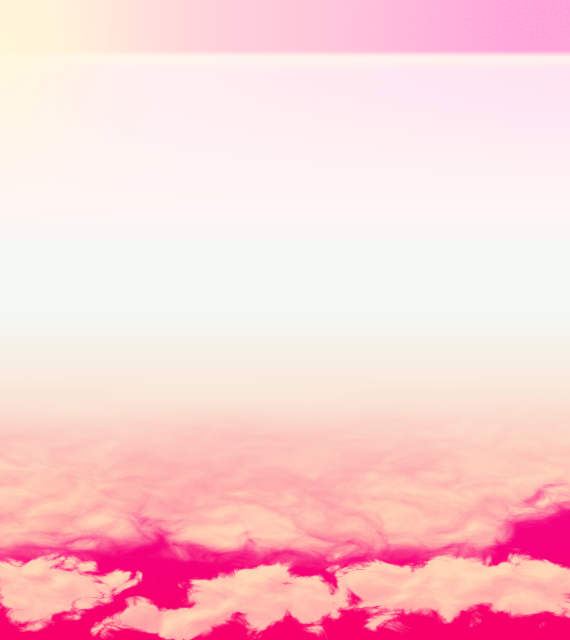
Reproduce this background procedurally as a Shadertoy shader.

```glsl
// Pale pink sky fading through haze into peach clouds over a magenta depth.

vec2 hashGradient(vec2 cell) {
    vec3 h = fract(vec3(cell.xyx) * vec3(0.1031, 0.103, 0.0973));
    h += dot(h, h.yzx + 33.33);
    float angle = 6.2832 * fract((h.x + h.y) * h.z);
    return vec2(cos(angle), sin(angle));
}

float gradientNoise(vec2 p) {
    vec2 i = floor(p), f = fract(p);
    vec2 u = f * f * f * (f * (f * 6.0 - 15.0) + 10.0);
    vec2 e = vec2(0.0, 1.0);
    float low = mix(dot(hashGradient(i), f),
                    dot(hashGradient(i + e.yx), f - e.yx), u.x);
    float high = mix(dot(hashGradient(i + e), f - e),
                     dot(hashGradient(i + 1.0), f - 1.0), u.x);
    return mix(low, high, u.y);
}

// Rounded lobes separated by creases, averaging about 0.4
float billow(vec2 p) {
    float sum = 0.0, amplitude = 1.0;
    for (int i = 0; i < 6; i++) {
        sum += amplitude * abs(gradientNoise(p));
        p = mat2(1.6, 1.2, -1.2, 1.6) * p + 7.3;
        amplitude *= 0.52;
    }
    return sum;
}

// One at the centre of an ellipse, zero on its rim
float mound(vec2 p, vec2 center, vec2 radius) {
    return 1.0 - length((p - center) / radius);
}

vec3 skyColor(vec2 uv) {
    float y = uv.y;
    vec3 color = mix(vec3(0.99, 0.70, 0.69), vec3(0.99, 0.83, 0.77), smoothstep(0.14, 0.29, y));
    color = mix(color, vec3(0.975, 0.92, 0.87), smoothstep(0.26, 0.43, y));
    color = mix(color, vec3(0.955, 0.975, 0.965), smoothstep(0.39, 0.54, y));
    color = mix(color, vec3(1.0, 0.96, 0.955), smoothstep(0.57, 0.70, y));

    // Upper tint: cream at the left, pink at the right
    vec3 blush = mix(vec3(1.0, 0.95, 0.94), vec3(1.0, 0.89, 0.95), uv.x);
    color = mix(color, blush, smoothstep(0.66, 0.90, y));
    color = mix(color, vec3(1.0, 0.98, 0.92), 0.7 * smoothstep(0.885, 0.915, y));
    vec3 band = mix(vec3(1.0, 0.95, 0.86), vec3(1.0, 0.80, 0.86), smoothstep(0.0, 0.52, uv.x));
    band = mix(band, vec3(1.0, 0.65, 0.86), smoothstep(0.45, 1.0, uv.x));
    color = mix(color, band, smoothstep(0.909, 0.923, y));
    return mix(color, vec3(1.0, 0.97, 0.85), 0.7 * exp(-dot(uv - vec2(0.0, 0.91), uv - vec2(0.0, 0.91)) * 45.0));
}

void mainImage(out vec4 fragColor, in vec2 fragCoord) {
    vec2 uv = fragCoord / iResolution.xy;
    vec3 color = skyColor(uv);

    if (uv.y < 0.48) {
        vec3 shade = vec3(0.99, 0.57, 0.63), light = vec3(1.0, 0.84, 0.71);
        vec2 q = vec2(uv.x * 8.0, uv.y * (13.0 + 14.0 * uv.y));
        q += 0.25 * vec2(gradientNoise(q * 1.7), gradientNoise(q * 1.7 + 31.0));
        float puff = billow(q);
        float relief = puff - billow(q + vec2(-0.08, 0.22));

        // Distant bank: sunlit swells melting into the haze
        float swell = max(mound(uv, vec2(0.44, 0.185), vec2(0.12, 0.045)),
                          mound(uv, vec2(0.73, 0.215), vec2(0.15, 0.06)));
        swell = max(swell, mound(uv, vec2(0.07, 0.23), vec2(0.19, 0.07)));
        swell = max(swell, mound(uv, vec2(0.92, 0.28), vec2(0.20, 0.08)));
        float sunlit = smoothstep(-0.25, 0.6, swell + (puff - 0.4) * 0.9);
        float bankLight = clamp(0.22 + 0.5 * sunlit + 0.75 * relief, 0.0, 1.0);
        vec3 bank = mix(shade, light, bankLight);
        color = mix(color, bank, 0.9 * (1.0 - smoothstep(0.16, 0.40, uv.y)));
        float veil = gradientNoise(q * vec2(0.5, 0.8) + 4.0);
        color += vec3(0.0, 0.05, 0.035) * veil * (1.0 - smoothstep(0.30, 0.44, uv.y));

        // Magenta depth showing below the bank and through its gaps
        float edge = 0.115 + 0.085 * smoothstep(0.80, 0.98, uv.x)
                   + 0.035 * exp(-pow((uv.x - 0.26) / 0.09, 2.0));
        float bankCover = smoothstep(-0.025, 0.045, uv.y - edge + (puff - 0.4) * 0.08);
        vec3 depth = mix(vec3(0.97, 0.0, 0.41), vec3(0.96, 0.01, 0.50), smoothstep(0.0, 0.2, uv.y));
        color = mix(depth, color, bankCover);

        // Near clouds with crisp, bright crowns
        float cloud = max(mound(uv, vec2(0.08, 0.085), vec2(0.19, 0.055)),
                          mound(uv, vec2(0.45, 0.07), vec2(0.19, 0.058)));
        cloud = max(cloud, mound(uv, vec2(0.30, 0.03), vec2(0.14, 0.03)));
        cloud = max(cloud, mound(uv, vec2(0.74, 0.083), vec2(0.25, 0.057)));
        cloud = max(cloud, mound(uv, vec2(0.92, 0.072), vec2(0.15, 0.045)));
        cloud += (puff - 0.4) * 1.3;
        float cover = smoothstep(0.0, 0.28, cloud);
        float crown = smoothstep(0.02, 0.12, uv.y);
        float cloudLight = clamp(0.38 + 0.32 * crown + 0.8 * relief + 0.2 * cloud, 0.0, 1.0);
        color = mix(color, mix(shade, light, cloudLight), cover);
    }

    // Fine grain in the upper right corner
    float grain = gradientNoise(uv * vec2(220.0, 250.0));
    color.g += 0.05 * grain * smoothstep(0.5, 1.0, uv.x) * smoothstep(0.92, 0.95, uv.y);
    fragColor = vec4(clamp(color, 0.0, 1.0), 1.0);
}
```
